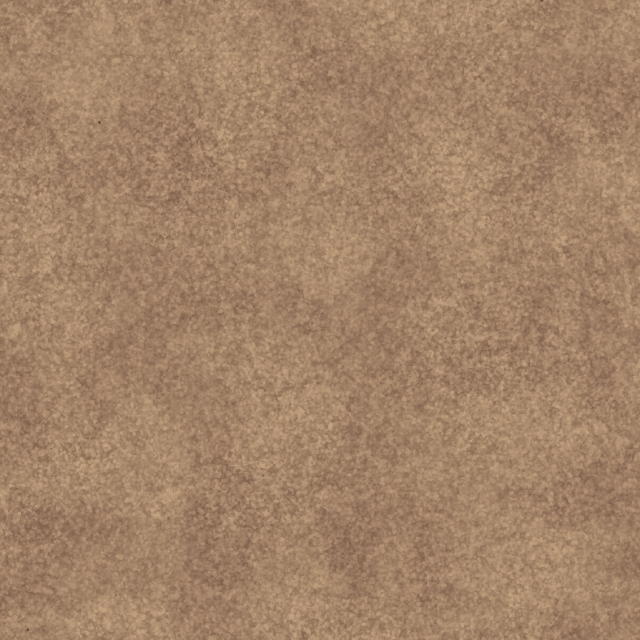
Give the GLSL for this texture, as a Shadertoy shader.

```glsl
#define DARK_HIDE vec3(0.580, 0.455, 0.358)
#define LIGHT_HIDE vec3(0.692, 0.563, 0.447)
#define CREASE_COLOR vec3(0.760, 0.635, 0.520)
#define PORE_COLOR vec3(0.300, 0.220, 0.170)
#define BLOTCH_SCALE 9.5
#define BLOTCH_CONTRAST 0.27
#define CLUMP_SCALE 75.0
#define GRAIN_SCALE 150.0
#define GRAIN_CONTRAST 1.0
#define CREASE_SCALE 15.0
#define CREASE_STRENGTH 0.45
#define PORE_SCALE 9.0

vec3 hash3(vec2 p) {
    vec3 q = fract(p.xyx * vec3(0.1031, 0.1030, 0.0973));
    q += dot(q, q.yxz + 33.33);
    return fract((q.xxy + q.yzz) * q.zyx);
}

// Cellular noise: nearest distance, gap to the second, blended cell tone
vec3 cellular(vec2 p) {
    vec2 cell = floor(p);
    float nearest = 9.0, second = 9.0, toneSum = 0.0, weightSum = 0.0;
    for (int y = -1; y <= 1; y++) {
        for (int x = -1; x <= 1; x++) {
            vec2 neighbor = cell + vec2(x, y);
            vec3 random = hash3(neighbor + 71.0);
            float d = length(neighbor + random.xy - p);
            second = min(second, max(nearest, d));
            nearest = min(nearest, d);
            float weight = exp(-13.0 * d * d);
            toneSum += weight * random.z;
            weightSum += weight;
        }
    }
    return vec3(nearest, second - nearest, toneSum / weightSum);
}

// Layered, warped sines: soft clouds centred on zero
float clouds(vec2 p) {
    const mat2 turn = mat2(0.79, 0.61, -0.61, 0.79);
    float sum = 0.0, amplitude = 1.0;
    for (int i = 0; i < 7; i++) {
        p = turn * p * 1.5 + vec2(1.7, 4.1);
        p += 0.7 * sin(p.yx * 0.8 + vec2(0.4, 2.3));
        sum += amplitude * sin(p.x) * sin(p.y);
        amplitude *= 0.72;
    }
    return sum;
}

// Thin pale lines along the borders of warped cells
float creases(vec2 uv, float scale, float width) {
    vec2 bend = sin(uv.yx * 31.0 + 2.0 * sin(uv * 23.0)) * 0.012
              + sin(uv.yx * 117.0 + 1.3) * 0.0025;
    float gap = cellular((uv + bend) * scale).y;
    return 1.0 - smoothstep(0.0, width * scale, gap);
}

void mainImage(out vec4 fragColor, in vec2 fragCoord) {
    vec2 uv = fragCoord / iResolution.y;
    float pixel = 1.0 / iResolution.y;

    // Broad worn patches, softly limited
    float blotch = clouds(uv * BLOTCH_SCALE + 2.6);
    blotch /= sqrt(1.0 + 0.25 * blotch * blotch);
    float wear = clouds(uv * BLOTCH_SCALE * 0.8 + 17.0);

    // Pebbled grain in three sizes
    vec3 clump = cellular(uv * CLUMP_SCALE);
    vec3 pebble = cellular(uv * GRAIN_SCALE + 13.0);
    vec3 speck = cellular(uv.yx * GRAIN_SCALE * 1.7 + 41.0);
    float grain = 0.45 * (clump.z - 0.5)
                + 0.80 * (pebble.z - 0.5) + 0.60 * (0.45 - pebble.x)
                + 0.85 * (speck.z - 0.5);
    grain *= GRAIN_CONTRAST * (1.0 + 0.12 * wear);

    float tone = 0.5 + BLOTCH_CONTRAST * blotch + grain;
    vec3 color = mix(DARK_HIDE, LIGHT_HIDE, clamp(tone, -0.6, 1.6));
    color += vec3(0.0, 0.002, -0.003) * blotch;

    // Broken creases, long ones and a finer net
    float longCrease = creases(uv, CREASE_SCALE, 0.0035)
                     * smoothstep(0.2, 1.1, wear + clump.z - 0.4);
    float fineCrease = creases(uv.yx + 3.7, CREASE_SCALE * 2.8, 0.0032)
                     * smoothstep(0.0, 1.2, clump.z - 0.5 - wear * 0.6);
    float crease = max(longCrease, 0.7 * fineCrease) * (0.5 + 0.8 * pebble.z);
    color = mix(color, CREASE_COLOR, CREASE_STRENGTH * crease);

    // Rare dark pores
    vec3 poreCell = cellular(uv * PORE_SCALE + 5.3);
    float poreRadius = 0.0018 + pixel;
    float pore = 1.0 - smoothstep(0.3, 1.0, poreCell.x / (PORE_SCALE * poreRadius));
    color = mix(color, PORE_COLOR, 0.7 * pore * step(0.93, poreCell.z));

    fragColor = vec4(color, 1.0);
}
```
